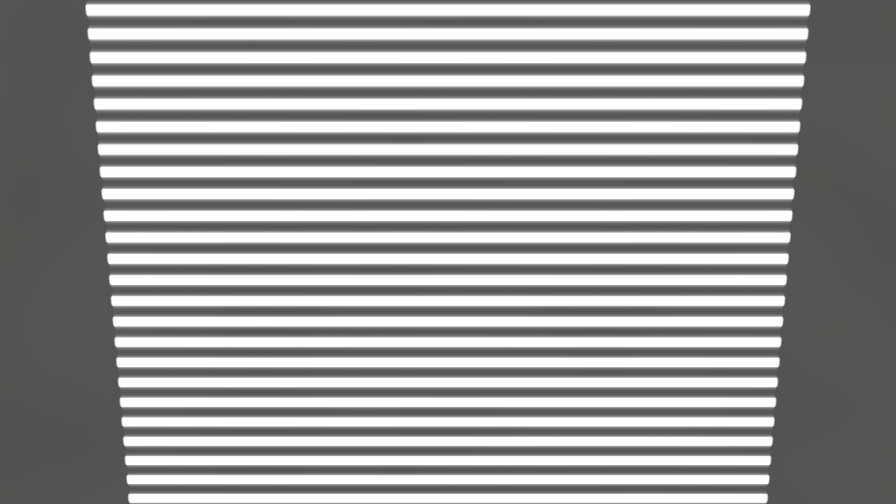
Give the GLSL for this pattern, as a Shadertoy shader.

```glsl
// Glowing white horizontal slats receding in perspective on a dark grey wall.

// Lengths are in canvas heights; slat sizes are fractions of the row spacing.
const vec3 WALL_COLOR = vec3(0.328, 0.328, 0.327);
const vec3 SLAT_COLOR = vec3(0.995);
const float HALF_WIDTH_TOP = 0.7205;
const float HALF_WIDTH_BOTTOM = 0.6333;
const float ROW_DENSITY = 124.1;
const float ROW_OFFSET = 172.66;
const float SLAT_HALF = 0.21;
const float GLOW_FALLOFF = 0.065;
const float END_SOFTNESS = 0.0025;
const float END_ROUNDING = 0.004;
const float MOTTLE_SCALE = 4.0;
const float MOTTLE_AMOUNT = 0.012;

vec2 hashGradient(vec2 cell) {
    float angle = 6.2832 * fract(sin(dot(cell, vec2(127.1, 311.7))) * 43758.5);
    return vec2(cos(angle), sin(angle));
}

float gradientNoise(vec2 p) {
    vec2 cell = floor(p);
    vec2 f = p - cell;
    vec2 u = f * f * f * (f * (f * 6.0 - 15.0) + 10.0);
    vec2 e = vec2(1.0, 0.0);
    float a = dot(hashGradient(cell), f);
    float b = dot(hashGradient(cell + e.xy), f - e.xy);
    float c = dot(hashGradient(cell + e.yx), f - e.yx);
    float d = dot(hashGradient(cell + e.xx), f - e.xx);
    return mix(mix(a, b, u.x), mix(c, d, u.x), u.y);
}

// Brightness across one row: a flat core with an exponential halo.
float slatProfile(float rowDistance) {
    return exp(-max(rowDistance - SLAT_HALF, 0.0) / GLOW_FALLOFF);
}

void mainImage(out vec4 fragColor, in vec2 fragCoord) {
    vec2 p = fragCoord / iResolution.y;
    p.x -= 0.5 * iResolution.x / iResolution.y;

    // The panel narrows downward; its depth gives the row number.
    float halfWidth = mix(HALF_WIDTH_BOTTOM, HALF_WIDTH_TOP, p.y);
    float row = ROW_DENSITY / halfWidth - ROW_OFFSET;
    float rowDistance = abs(fract(row + 0.5) - 0.5);

    // Soft, slightly rounded slat ends.
    float cornerCut = END_ROUNDING * smoothstep(0.1, 0.4, rowDistance);
    float softness = max(END_SOFTNESS, 0.75 / iResolution.y);
    float inside = halfWidth - cornerCut - abs(p.x);
    float panel = smoothstep(-softness, softness, inside);

    // Faintly mottled wall under the light.
    vec3 wall = WALL_COLOR + MOTTLE_AMOUNT * gradientNoise(p * MOTTLE_SCALE);
    vec3 color = mix(wall, SLAT_COLOR, slatProfile(rowDistance) * panel);
    fragColor = vec4(color, 1.0);
}
```
